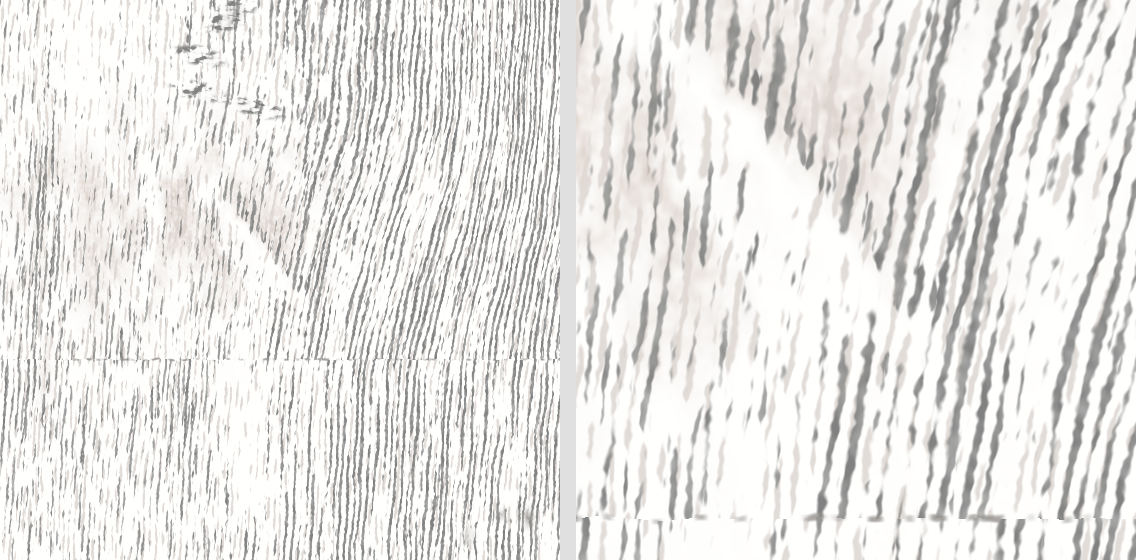
Left: the whole. Right: its middle third, enlarged.
Give the GLSL for this texture, as a Shadertoy shader.

```glsl
vec2 hash2(vec2 p) {
    vec3 q = fract(vec3(p.xyx) * vec3(0.1031, 0.1030, 0.0973));
    q += dot(q, q.yzx + 33.33);
    return fract((q.xx + q.yz) * q.zy);
}

float cornerSlope(vec2 cell, vec2 offset) {
    float angle = 6.2832 * hash2(cell).x;
    return dot(vec2(cos(angle), sin(angle)), offset);
}

// Gradient noise, roughly -0.7 to 0.7
float noise(vec2 p) {
    vec2 i = floor(p), f = fract(p);
    vec2 w = f * f * f * (f * (f * 6.0 - 15.0) + 10.0);
    float low = mix(cornerSlope(i, f), cornerSlope(i + vec2(1, 0), f - vec2(1, 0)), w.x);
    float high = mix(cornerSlope(i + vec2(0, 1), f - vec2(0, 1)), cornerSlope(i + vec2(1, 1), f - vec2(1, 1)), w.x);
    return mix(low, high, w.y);
}

float fbm(vec2 p) {
    return noise(p) + 0.5 * noise(p * 2.1 + 17.0) + 0.25 * noise(p * 4.3 + 41.0);
}

// Broken lines along y: one per column, their width swelling and fading
float strokes(vec2 p, float columns, float breaks, float density, float seed) {
    float x = p.x * columns + 0.6 * noise(p * vec2(20.0, 11.0) + seed) + 0.2 * noise(p * vec2(70.0, 50.0) + seed);
    x += 0.13 * noise(p * vec2(150.0, 170.0) + seed);
    float id = floor(x);
    vec2 rnd = hash2(vec2(id + 200.0, seed));
    float centre = 0.5 + 0.36 * (rnd.x - 0.5);
    float presence = density + noise(vec2(id * 7.37 + seed, p.y * breaks + rnd.y * 50.0))
                   + 0.35 * noise(vec2(id * 3.71, p.y * 75.0 + seed));
    float halfWidth = 0.2 * smoothstep(-0.1, 0.45, presence) + 0.07 * noise(p * vec2(130.0, 150.0));
    float soft = max(0.09, 0.6 * columns / iResolution.y);
    float line = 1.0 - smoothstep(halfWidth - soft, halfWidth + soft, abs(x - id - centre));
    return line * smoothstep(0.0, 0.2, presence);
}

float ellipse(vec2 p, vec2 centre, vec2 radius) {
    return exp(-dot((p - centre) / radius, (p - centre) / radius));
}

void mainImage(out vec4 fragColor, in vec2 fragCoord) {
    vec2 p = fragCoord / iResolution.y;

    // Grain leans to the right, most strongly in the right upper half
    float seamY = 0.358 + 0.004 * noise(vec2(p.x * 30.0, 2.0));
    float above = step(seamY, p.y);
    float lean = 0.055 * p.y + 0.085 * smoothstep(0.3, 0.85, p.y) * ellipse(p, vec2(0.74, p.y), vec2(0.3, 1.0));
    vec2 grain = vec2(p.x - lean + 0.006 * noise(p * vec2(3.0, 4.0)), p.y);
    float seed = 11.0 + 12.0 * above;

    // Diagonal scar with a ragged bare strip beside it
    vec2 fromScar = p - vec2(0.485, 0.56) + 0.012 * noise(p * 45.0);
    float across = dot(fromScar, vec2(0.78, 0.63));
    float along = dot(fromScar, vec2(0.63, -0.78));
    float scarSpan = 1.0 - smoothstep(0.09, 0.14, abs(along));
    float scar = scarSpan * exp(-pow(across / 0.011, 2.0));
    float bare = scarSpan * exp(-pow((across + 0.026) / 0.014, 2.0));

    // Density: close lines on the right, scattered dashes on the left
    float right = smoothstep(0.36, 0.54, grain.x);
    float patches = 0.3 * noise(vec2(grain.x * 10.0, p.y * 1.8) + seed);
    float clearing = 0.8 * bare + 0.5 * ellipse(p, vec2(0.15, 0.9), vec2(0.045, 0.2))
                   + 0.6 * ellipse(p, vec2(0.445, 0.2), vec2(0.035, 0.17))
                   + 0.7 * ellipse(grain, vec2(0.57, 0.65), vec2(0.02, 0.2))
                   + 0.3 * ellipse(p, vec2(0.42, 0.8), vec2(0.09, 0.13));
    float leftEdge = ellipse(p, vec2(0.07, p.y), vec2(0.02, 1.0));
    float density = patches - 0.5 * clearing + 0.4 * scar;
    float lines = strokes(grain, 84.0, 5.0, density + mix(-0.2, 0.29, right) + 0.2 * leftEdge, seed);
    float dashes = strokes(grain, 104.0, 19.0, density + mix(0.04, -0.2, right), seed + 5.0);
    float flecks = strokes(grain, 92.0, 24.0, 0.12 - 0.3 * clearing, seed + 31.0);

    // Warm stains, palest first
    float cloud = smoothstep(-0.25, 0.5, fbm(p * vec2(14.0, 8.0) + 4.0));
    float mottling = 0.8 + 0.7 * noise(p * vec2(100.0, 60.0)) + 0.5 * noise(p * vec2(190.0, 140.0));
    float stain = cloud * ellipse(p, vec2(0.3, 0.61), vec2(0.25, 0.15));
    stain += 0.5 * ellipse(p, vec2(0.165, 0.57), vec2(0.035, 0.1)) + 0.6 * ellipse(p, vec2(0.47, 0.61), vec2(0.045, 0.06));
    stain += 0.6 * cloud * ellipse(p, vec2(0.08, 0.48), vec2(0.015, 0.25));
    stain = clamp(stain * mottling * (1.0 - bare), 0.0, 1.0);
    vec3 color = mix(vec3(1.0, 1.0, 0.995), vec3(0.88, 0.84, 0.815), stain);
    color = mix(color, vec3(0.86, 0.83, 0.81), 0.8 * flecks);

    // Gray grain, its tone uneven from stroke to stroke
    float ink = max(lines, dashes * 0.85);
    ink *= 0.86 + 0.4 * noise(p * vec2(60.0, 35.0)) + 0.25 * noise(p * vec2(150.0, 110.0));
    color = mix(color, vec3(0.5, 0.505, 0.5), clamp(ink, 0.0, 1.0));

    // Rough knots, lit from one side
    vec2 knots[4] = vec2[4](vec2(0.46, 0.807), vec2(0.35, 0.838), vec2(0.355, 0.9), vec2(0.415, 0.975));
    float knot = 0.0;
    for (int i = 0; i < 4; i++) {
        vec2 d = p - knots[i];
        d.y += (i == 3 ? -0.5 : 0.2) * d.x;
        knot += ellipse(d, vec2(0.0), vec2(0.045, i == 3 ? 0.028 : 0.017));
    }
    vec2 rough = p * vec2(36.0, 60.0);
    float relief = fbm(rough) - fbm(rough + vec2(-0.2, 0.3));
    float shade = smoothstep(0.0, 0.4, relief) * smoothstep(0.2, 0.6, knot);
    color = mix(color, vec3(0.83, 0.82, 0.81), 0.5 * smoothstep(0.3, 0.8, knot) * cloud);
    color = mix(color, vec3(0.5), 0.95 * shade);
    color = mix(color, vec3(1.0), 0.8 * smoothstep(0.1, 0.35, -relief) * smoothstep(0.3, 0.6, knot));

    // Broken seam and small gray spots near the lower right
    float seam = 1.0 - smoothstep(0.0005, 0.003, abs(p.y - seamY - 0.002 * noise(p * 110.0)));
    seam *= smoothstep(-0.05, 0.3, noise(vec2(p.x * 70.0, 8.3)) + 0.3 * noise(vec2(p.x * 9.0, 3.4)));
    seam *= smoothstep(0.08, 0.14, p.x);
    float spots = ellipse(p, vec2(0.942, 0.076), vec2(0.01, 0.015))
                + 0.6 * ellipse(p, vec2(0.897, 0.08), vec2(0.009))
                + 0.5 * ellipse(p, vec2(0.837, 0.04), vec2(0.01, 0.015));
    color = mix(color, vec3(0.58, 0.565, 0.55), clamp(0.8 * seam + 0.7 * spots * mottling, 0.0, 1.0));
    fragColor = vec4(color, 1.0);
}
```
